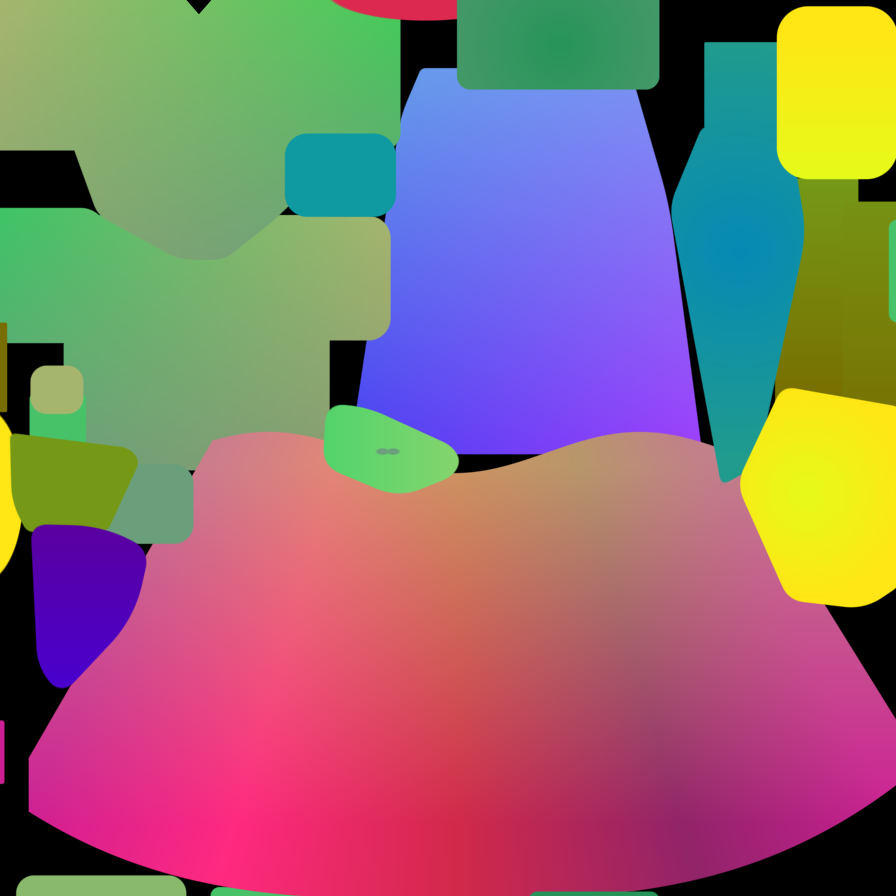
Give the GLSL for this texture map, as a WebGL 1 fragment shader.

```glsl
precision highp float;
// Garment texture map: flat panels with soft colour gradients on black.
uniform vec2 u_resolution;

#define EDGE 0.1          // edge softness, percent of canvas
#define SKIRT_APEX vec2(51.2, 98.3)
#define SKIRT_SPREAD vec2(-0.579, 0.621)
#define HEM_CURVE 0.000099
#define WAIST_WAVE 2.3
#define WAIST_PERIOD 41.4

const vec3 LEAF = vec3(.28, .76, .41);
const vec3 TAN = vec3(.65, .71, .43);
const vec3 SAGE = vec3(.42, .62, .48);
const vec3 PINE = vec3(.15, .58, .35);
const vec3 TEAL = vec3(.13, .61, .55);
const vec3 AQUA = vec3(.06, .60, .63);
const vec3 OCEAN = vec3(.02, .54, .71);
const vec3 MOSS = vec3(.46, .60, .09);
const vec3 OLIVE = vec3(.47, .43, .0);
const vec3 GOLD = vec3(1., .90, .08);
const vec3 LIME = vec3(.90, .98, .10);
const vec3 MAGENTA = vec3(.80, .12, .58);

// Distance functions; p runs from 0 to 100 across the canvas.
float smax(float a, float b, float k) {
  float h = max(k - abs(a - b), 0.);
  return max(a, b) + h * h / (4. * k);
}

float side(vec2 p, vec2 a, vec2 b) {
  vec2 d = normalize(b - a);
  return dot(p - a, vec2(-d.y, d.x));
}

// Convex six-sided panel, corners clockwise, two per vec4.
float hull(vec2 p, vec4 a, vec4 b, vec4 c, float k) {
  float d = smax(side(p, a.xy, a.zw), side(p, a.zw, b.xy), k);
  d = smax(d, side(p, b.xy, b.zw), k);
  d = smax(d, side(p, b.zw, c.xy), k);
  d = smax(d, side(p, c.xy, c.zw), k);
  return smax(d, side(p, c.zw, a.xy), k);
}

// Rounded box from its lower left and upper right corners.
float box(vec2 p, vec4 r, float k) {
  vec2 q = abs(p - .5 * (r.xy + r.zw)) - .5 * (r.zw - r.xy) + k;
  return length(max(q, 0.)) + min(max(q.x, q.y), 0.) - k;
}

float oval(vec2 p, vec2 c, vec2 r) {
  return (length((p - c) / r) - 1.) * min(r.x, r.y);
}

// Colour gradients.
vec3 corners(vec2 t, vec3 bl, vec3 br, vec3 tl, vec3 tr) {
  t = clamp(t, 0., 1.);
  return mix(mix(bl, br, t.x), mix(tl, tr, t.x), t.y);
}

vec3 fade(float v, float lo, float hi, vec3 a, vec3 b) {
  return mix(a, b, clamp((v - lo) / (hi - lo), 0., 1.));
}

vec3 ramp(float t, vec3 a, vec3 b, vec3 c, vec3 d, vec3 e) {
  vec3 col = mix(a, b, clamp(t, 0., 1.));
  col = mix(col, c, clamp(t - 1., 0., 1.));
  col = mix(col, d, clamp(t - 2., 0., 1.));
  return mix(col, e, clamp(t - 3., 0., 1.));
}

void paint(inout vec3 col, float d, vec3 c) {
  col = mix(col, c, 1. - smoothstep(-EDGE, EDGE, d));
}

void skirt(inout vec3 col, vec2 p) {
  float drop = max(SKIRT_APEX.y - p.y, 1.);
  float s = (p.x - SKIRT_APEX.x) / drop;
  float d = max(SKIRT_SPREAD.x - s, s - SKIRT_SPREAD.y) * drop * .86;
  float waist = 49.5 + WAIST_WAVE * cos(6.2832 * (p.x - 71.4) / WAIST_PERIOD);
  float hem = HEM_CURVE * pow(abs(p.x - 49.5), 3.) - .4;
  d = max(max(d, 3.2 - p.x), max(p.y - waist, hem - p.y));
  float t = (s + .55) / .275;
  vec3 top = ramp(t, vec3(.80, .49, .55), vec3(.88, .53, .46), vec3(.80, .58, .38),
                  vec3(.72, .59, .42), vec3(.76, .50, .54));
  vec3 low = ramp(t, MAGENTA, vec3(1., .16, .50), vec3(.82, .16, .29),
                  vec3(.57, .14, .41), MAGENTA);
  paint(col, d, fade(p.y, 8., 48., low, top));
}

void main() {
  vec2 p = 100. * gl_FragCoord.xy / u_resolution;
  vec3 col = vec3(0.);

  // Lower shirt: body and left sleeve, right sleeve laid over the blue panel.
  vec3 shirt = corners((p - vec2(0., 47.)) / vec2(43.6, 30.),
                       SAGE, vec3(.55, .61, .44), vec3(.24, .77, .40), TAN);
  paint(col, min(box(p, vec4(7.1, 47.5, 36.8, 76.), .5),
                 box(p, vec4(-9., 61.7, 12., 76.8), 3.)), shirt);
  vec3 blue = corners((p - vec2(39., 49.)) / vec2(38., 43.), vec3(.29, .24, .95),
                      vec3(.61, .24, .98), vec3(.38, .61, .91), vec3(.49, .57, .96));
  paint(col, hull(p, vec4(39., 49.3, 44.7, 87.), vec4(47., 92.4, 70.3, 92.4),
                  vec4(74.7, 77.2, 78.4, 49.3), .5), blue);
  paint(col, box(p, vec4(25., 62., 43.6, 75.9), 2.5), shirt);

  // Upper shirt with its neck notch, and the patches around it.
  float upper = min(box(p, vec4(-9., 83.2, 44.7, 109.), 2.),
                    hull(p, vec4(8., 84., 40., 86.), vec4(32., 76.5, 25., 71.),
                         vec4(20., 71., 10.9, 76.), .8));
  upper = max(upper, p.y - 98.4 - abs(p.x - 22.2) * 1.15);
  paint(col, upper, corners((p - vec2(0., 71.)) / vec2(44.7, 29.),
        vec3(.53, .65, .44), SAGE, TAN, vec3(.26, .80, .35)));
  paint(col, box(p, vec4(31.8, 75.8, 44.2, 85.1), 2.5), AQUA);
  paint(col, oval(p, vec2(47.5, 101.), vec2(11., 3.3)), vec3(.86, .16, .31));
  paint(col, box(p, vec4(51., 90., 73.6, 109.), 1.5),
        fade(distance(p, vec2(62.5, 95.)), 0., 11., PINE, mix(PINE, SAGE, .4)));

  // Skirt and the slivers along the lower edge.
  paint(col, box(p, vec4(23.5, -9., 36., 1.), 1.), LEAF);
  skirt(col, p);
  paint(col, box(p, vec4(59., -9., 73.6, .5), 1.), PINE);
  paint(col, box(p, vec4(1.8, -9., 20.8, 2.3), 2.), mix(LEAF, TAN, .7));

  // Right column: olive strips, teal panel, yellow pads.
  paint(col, box(p, vec4(86.5, 54., 95.8, 80.1), .2), fade(p.y, 55., 80., OLIVE, MOSS));
  paint(col, box(p, vec4(94., 54., 109., 77.5), .2), fade(p.y, 50., 83., OLIVE, MOSS));
  paint(col, box(p, vec4(99.2, 64., 109., 75.5), 1.), LEAF);
  float panel = min(box(p, vec4(78.6, 80., 86.9, 95.3), .2),
                    hull(p, vec4(78.4, 86., 88., 86.), vec4(90., 74., 84.5, 48.),
                         vec4(80.5, 45.8, 74.7, 77.), 1.));
  paint(col, panel, fade(distance(p, vec2(82.5, 72.)), 0., 24., OCEAN, TEAL));
  paint(col, box(p, vec4(86.7, 80., 100.2, 99.3), 3.5), fade(p.y, 80., 97., LIME, GOLD));
  paint(col, hull(p, vec4(87.3, 56.9, 101., 54.5), vec4(101., 35., 96.5, 32.),
                  vec4(88., 33., 82.2, 46.), 1.5),
        fade(distance(p, vec2(90., 45.)), 0., 12., LIME, GOLD));

  // Left column: small patches, olive cuff, indigo pad.
  paint(col, box(p, vec4(-9., 54., .8, 64.), .2), OLIVE);
  paint(col, oval(p, vec2(-2., 44.8), vec2(4.6, 9.8)), GOLD);
  paint(col, box(p, vec4(-9., 12.5, .5, 19.6), .3), MAGENTA);
  paint(col, box(p, vec4(3.3, 50., 9.6, 56.), .5), LEAF);
  paint(col, box(p, vec4(3.4, 53.8, 9.3, 59.2), 1.8), TAN);
  paint(col, box(p, vec4(11., 39.3, 21.6, 48.2), 2.2), SAGE);
  paint(col, hull(p, vec4(1.1, 51.7, 14.5, 50.), vec4(15.6, 48.5, 12., 40.7),
                  vec4(3., 40.6, 1.3, 44.), .8), MOSS);
  paint(col, hull(p, vec4(3.4, 41.5, 12., 41.3), vec4(16.7, 38.5, 15., 31.),
                  vec4(7., 22.5, 4.2, 25.), 2.),
        fade(p.y, 24., 41., vec3(.29, 0., .80), vec3(.35, 0., .63)));

  // Green blob with its small dark mark.
  paint(col, hull(p, vec4(36.4, 54.8, 39.6, 55.2), vec4(51.4, 49.8, 51.4, 47.2),
                  vec4(44.5, 44.4, 36., 48.), 2.),
        fade(p.x, 36., 52., vec3(.32, .83, .42), vec3(.53, .83, .43)));
  paint(col, oval(vec2(abs(p.x - 43.3), p.y), vec2(.6, 49.6), vec2(.7, .35)), SAGE);

  gl_FragColor = vec4(col, 1.);
}
```
